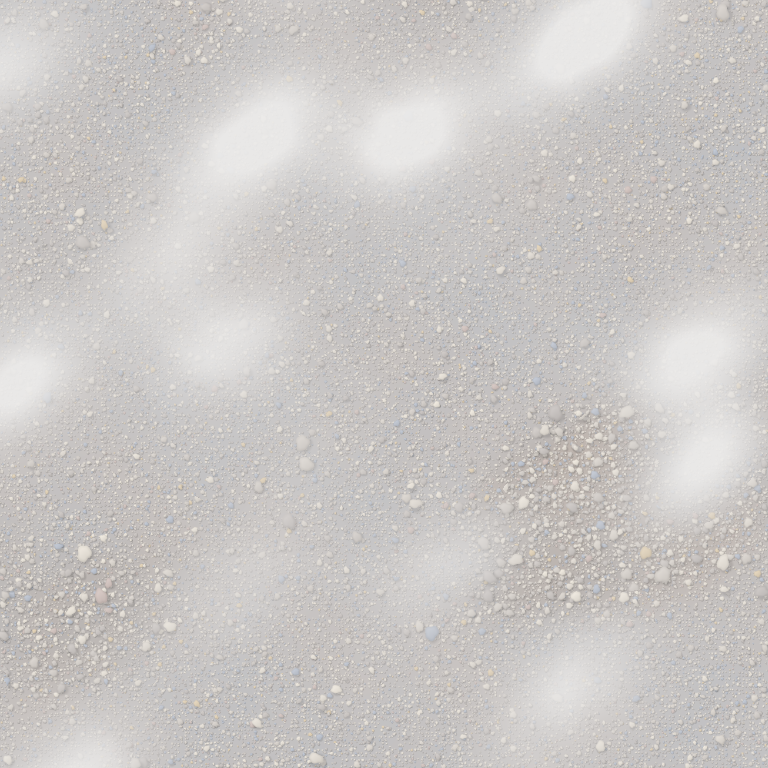
Reproduce this texture procedurally as a three.js fragment shader.

```glsl
varying vec2 vUv;

vec3 hash3(vec2 p) {
  vec3 q = vec3(dot(p, vec2(127.1, 311.7)), dot(p, vec2(269.5, 183.3)), dot(p, vec2(419.2, 371.9)));
  return fract(sin(q) * 43758.55);
}

// Soft oval patches on a jittered grid, leaning up to the right
float softPatches(vec2 uv, float scale, float seed) {
  vec2 p = uv * scale;
  float sum = 0.0;
  for (int j = -1; j <= 1; j++) {
    for (int i = -1; i <= 1; i++) {
      vec2 id = floor(p) + vec2(float(i), float(j));
      vec3 h = hash3(id + seed);
      vec2 d = p - id - h.xy;
      vec2 q = vec2(dot(d, vec2(0.8, 0.6)), dot(d, vec2(-0.6, 0.8)));
      sum += h.z * h.z * exp(-4.0 * q.x * q.x - 11.0 * q.y * q.y);
    }
  }
  return sum;
}

// Slow mottling from warped, layered sines
float mottle(vec2 p) {
  p += 0.7 * sin(p.yx * 1.7 + vec2(0.4, 2.1));
  return 0.5 * sin(p.x + 0.6 * p.y) + 0.3 * sin(1.9 * p.y - 1.3 * p.x + 1.0)
       + 0.2 * sin(3.7 * p.x + 2.9 * p.y);
}

vec3 stoneColour(float tone, float kind) {
  vec3 stone = mix(vec3(0.76, 0.74, 0.73), vec3(0.93, 0.905, 0.86), tone);
  stone = mix(stone, vec3(0.72, 0.75, 0.80), step(0.90, kind));
  stone = mix(stone, vec3(0.81, 0.75, 0.73), step(kind, 0.07));
  return mix(stone, vec3(0.88, 0.81, 0.69), step(kind, 0.02));
}

// Scatters one size of pebbles over the ground, lit from the upper left
vec3 addPebbles(vec3 ground, vec2 uv, float scale, float cover) {
  vec2 p = uv * scale;
  float edge = scale * 0.0012;
  for (int j = -1; j <= 1; j++) {
    for (int i = -1; i <= 1; i++) {
      vec2 id = floor(p) + vec2(float(i), float(j));
      vec3 place = hash3(id + scale);
      vec3 form = hash3(id + scale + 57.3);
      vec3 look = hash3(id + scale + 113.7);
      float present = step(place.z, cover);
      vec2 d = p - id - 0.2 - 0.6 * place.xy;

      // Rotated oval with a bumpy, slightly angular outline
      float turn = 6.283 * form.x;
      vec2 axis = vec2(cos(turn), sin(turn));
      vec2 q = vec2(dot(d, axis), dot(d, vec2(-axis.y, axis.x)) * (1.0 + 0.6 * form.y));
      float angle = atan(q.y, q.x + 0.0001);
      float radius = mix(0.22, 0.46, form.z * form.z);
      radius *= 1.0 + 0.09 * sin(3.0 * angle + 6.0 * look.x) + 0.06 * sin(5.0 * angle + 9.0 * look.y);
      float dist = length(q) - radius;

      float shadow = 1.0 - smoothstep(-0.05, 0.18, length(d - vec2(0.09, -0.11)) - radius * 0.85);
      ground *= 1.0 - 0.13 * present * shadow;

      float light = dot(d, vec2(-0.6, 0.8)) / radius;
      float rim = smoothstep(0.55, 1.0, length(q) / radius);
      vec3 stone = stoneColour(look.x, look.z) + 0.06 * light - 0.05 * rim;
      ground = mix(ground, stone, present * (1.0 - smoothstep(-edge, edge, dist)));
    }
  }
  return ground;
}

void main() {
  float mottling = mottle(vUv * 13.0);
  float dust = softPatches(vUv, 4.0, 11.0);
  float gravel = smoothstep(0.04, 0.5, softPatches(vUv, 3.3, 41.0) + 0.08 * mottling);
  gravel *= 1.0 - smoothstep(0.2, 0.7, dust);

  // Sandy soil, warmer and darker where gravel gathers
  vec3 colour = mix(vec3(0.755, 0.745, 0.745), vec3(0.72, 0.69, 0.67), gravel);
  colour += vec3(0.012, 0.0, -0.01) * mottle(vUv.yx * 17.0 + 4.0);

  // Pebbles from grit up to the largest stones
  colour = addPebbles(colour, vUv, 230.0, 0.72);
  colour = addPebbles(colour, vUv, 143.0, 0.35 + 0.3 * gravel);
  colour = addPebbles(colour, vUv, 92.0, 0.12 + 0.38 * gravel);
  colour = addPebbles(colour, vUv, 61.0, 0.04 + 0.26 * gravel);
  colour = addPebbles(colour, vUv, 42.0, 0.015 + 0.14 * gravel);

  // Pale veil of dust that hides the grain in the bright patches
  float veil = clamp(0.17 + 1.0 * dust + 0.09 * mottling - 0.12 * gravel, 0.04, 0.93);
  vec3 haze = mix(vec3(0.825, 0.815, 0.81), vec3(0.94, 0.937, 0.933), veil * veil);
  gl_FragColor = vec4(mix(colour, haze, veil), 1.0);
}
```
